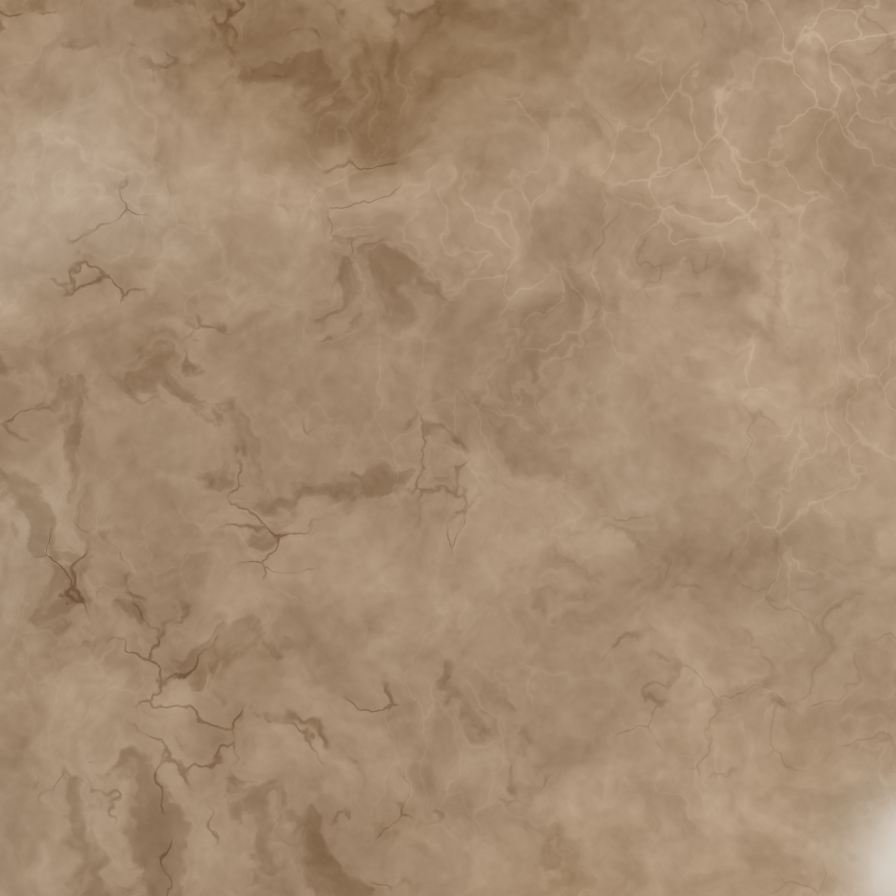
This texture is drawn by a Shadertoy shader. Its source:

```glsl
// Polished beige-brown marble: soft warped clouds and faint angular patches,
// pale veins and dark broken cracks along cellular borders, a brown stain
// at the top and a blurred white highlight in the lower right corner.

vec2 hash2(vec2 p) {
    p = vec2(dot(p, vec2(127.1, 311.7)), dot(p, vec2(269.5, 183.3)));
    return fract(sin(p) * 43758.5);
}

float valueNoise(vec2 p) {
    vec2 cell = floor(p), f = fract(p);
    f = f * f * (3.0 - 2.0 * f);
    float low = mix(hash2(cell).x, hash2(cell + vec2(1, 0)).x, f.x);
    float high = mix(hash2(cell + vec2(0, 1)).x, hash2(cell + vec2(1, 1)).x, f.x);
    return mix(low, high, f.y);
}

// Layered noise centred on zero
float clouds(vec2 p) {
    float sum = 0.0, amp = 0.5;
    for (int i = 0; i < 5; i++) {
        sum += amp * (valueNoise(p) - 0.5);
        p = mat2(0.8, 0.6, -0.6, 0.8) * p * 2.03 + 17.3;
        amp *= 0.52;
    }
    return sum;
}

// Cellular noise: x = closeness to a border (0 on it), y = random cell shade
vec2 cells(vec2 p) {
    vec2 base = floor(p);
    float nearest = 9.0, second = 9.0, shade = 0.0;
    for (int j = -1; j <= 1; j++)
    for (int i = -1; i <= 1; i++) {
        vec2 id = base + vec2(i, j);
        vec2 rnd = hash2(id);
        float d = length(id + rnd - p);
        if (d < nearest) {
            second = nearest;
            nearest = d;
            shade = fract(rnd.x * 7.0 + rnd.y * 3.0);
        } else second = min(second, d);
    }
    return vec2(second - nearest, shade);
}

float spot(vec2 p, vec2 center, vec2 radius) {
    vec2 d = (p - center) / radius;
    return exp(-dot(d, d));
}

void mainImage(out vec4 fragColor, in vec2 fragCoord) {
    vec2 uv = fragCoord / iResolution.xy;
    vec2 warp = vec2(clouds(uv * 7.0), clouds(uv * 7.0 + 37.0));
    vec2 fineWarp = vec2(clouds(uv * 28.0 + 5.0), clouds(uv * 28.0 + 71.0));
    vec2 q = uv + 0.2 * warp + 0.035 * fineWarp;
    float rightSide = smoothstep(0.3, 0.8, uv.x + 0.3 * (uv.y - 0.5));

    // Cloudy body with fine mottling and grain
    float tone = 0.15 * clouds(q * 5.0 + 11.0)
               + 0.13 * clouds(uv * 19.0 + 3.0 * warp)
               + 0.07 * clouds(uv * 75.0 + 2.0 * fineWarp);

    // Faint angular patches
    vec2 patches = cells(q * 9.0 + 4.0);
    tone += 0.035 * (patches.y - 0.5) * smoothstep(0.0, 0.25, patches.x);

    // Pale broken veins, denser toward the upper right
    float veins = 1.0 - smoothstep(0.0, 0.12, cells(q * vec2(19.0, 13.0) + 23.0).x);
    float veinMask = smoothstep(-0.05, 0.15, clouds(uv * 8.0 + 29.0));
    tone += 0.055 * veins * veinMask * mix(0.35, 1.0, rightSide * uv.y);

    // Dark cracks and blotches, mostly on the left
    float cracks = 1.0 - smoothstep(0.0, 0.09, cells(q * 12.0 + 61.0).x);
    float crackMask = smoothstep(0.06, 0.2, clouds(uv * 10.0 + 53.0));
    float blotches = smoothstep(0.13, 0.26, clouds(q * vec2(13.0, 17.0) + 83.0));
    tone -= (0.11 * cracks * crackMask + 0.07 * blotches) * mix(1.0, 0.35, rightSide);

    // Broad light and stain areas
    vec2 s = uv + 0.3 * warp;
    float stain = spot(s, vec2(0.42, 0.93), vec2(0.17, 0.1))
                + 0.7 * spot(s, vec2(0.24, 1.02), vec2(0.2, 0.06));
    float paleArea = spot(s, vec2(0.06, 0.8), vec2(0.17, 0.15));
    tone += 0.03 * paleArea - 0.085 * stain;

    // Beige ramp, drifting between ochre and grey
    vec3 color = vec3(0.648, 0.55, 0.448) + tone * vec3(1.0, 1.06, 1.08);
    float ochre = clouds(uv * 3.0 + 97.0) + 0.3 * stain - 0.5 * paleArea;
    color += ochre * vec3(0.015, -0.004, -0.035);

    // Blurred window highlight
    float glow = spot(uv + 0.05 * warp, vec2(1.01, 0.045), vec2(0.068, 0.078));
    color = mix(color, vec3(0.84, 0.81, 0.77), glow);

    fragColor = vec4(clamp(color, 0.0, 1.0), 1.0);
}
```
